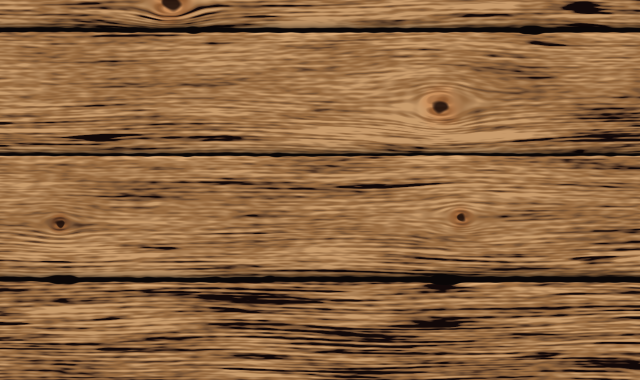
Reproduce this texture procedurally as a Shadertoy shader.

```glsl
// Weathered horizontal wooden planks with ridged grain, knots and dark seams.

const float PLANK_HEIGHT = 0.328;
const float FIRST_SEAM = 0.265;

// Knots: centre x, centre y, radius of influence
const vec3 KNOTS[4] = vec3[4](
    vec3(0.45, 0.992, 0.050), vec3(1.16, 0.722, 0.045),
    vec3(0.158, 0.412, 0.024), vec3(1.213, 0.428, 0.026));

vec2 hashGradient(vec2 cell) {
    float angle = 6.2832 * fract(sin(dot(cell, vec2(127.1, 311.7))) * 43758.5);
    return vec2(cos(angle), sin(angle));
}

float gradientNoise(vec2 p) {
    vec2 i = floor(p), f = p - i;
    vec2 u = f * f * f * (f * (f * 6.0 - 15.0) + 10.0);
    float a = dot(hashGradient(i), f);
    float b = dot(hashGradient(i + vec2(1, 0)), f - vec2(1, 0));
    float c = dot(hashGradient(i + vec2(0, 1)), f - vec2(0, 1));
    float d = dot(hashGradient(i + 1.0), f - 1.0);
    return mix(mix(a, b, u.x), mix(c, d, u.x), u.y);
}

// Tone 0..1 to wood colour, from burnt crevice to sunlit ridge
vec3 woodColor(float tone) {
    vec3 color = vec3(0.07, 0.03, 0.03);
    color = mix(color, vec3(0.31, 0.20, 0.13), smoothstep(0.00, 0.12, tone));
    color = mix(color, vec3(0.47, 0.33, 0.21), smoothstep(0.10, 0.28, tone));
    color = mix(color, vec3(0.59, 0.41, 0.24), smoothstep(0.26, 0.48, tone));
    color = mix(color, vec3(0.67, 0.50, 0.33), smoothstep(0.46, 0.70, tone));
    return mix(color, vec3(0.79, 0.61, 0.42), smoothstep(0.66, 0.90, tone));
}

vec3 planks(vec2 p) {
    float row = (p.y - FIRST_SEAM) / PLANK_HEIGHT;
    float plank = floor(row);
    float height = row - plank;
    float isLowest = step(plank, -0.5);

    // Grain flows around the knots of this plank
    vec2 grain = p;
    float core = 0.0, halo = 0.0;
    for (int i = 0; i < 4; i++) {
        vec3 knot = KNOTS[i];
        if (floor((knot.y - FIRST_SEAM) / PLANK_HEIGHT) != plank) continue;
        vec2 d = p - knot.xy;
        float r2 = dot(d * vec2(0.6, 1), d * vec2(0.6, 1));
        float R = knot.z;
        grain.y -= d.y * R * R / (r2 + 0.6 * R * R);
        float ragged = length(d) / R + 0.35 * gradientNoise(d * 1.4 / R + knot.xy * 40.0);
        core = max(core, smoothstep(0.50, 0.26, ragged));
        halo = max(halo, smoothstep(1.5, 0.5, ragged));
    }
    grain.y += 0.016 * gradientNoise(p * vec2(1.8, 6.0) + plank * 5.3);
    grain.x += plank * 7.3;

    // Ridges, broad bands, short fibres and stains; rougher toward the lower edge
    float rough = mix(mix(0.65, 1.2, smoothstep(0.5, 0.08, height)), 1.2, isLowest);
    rough += 0.5 * gradientNoise(p * vec2(1.6, 7.0) + 17.0);
    float ridges = gradientNoise(grain * vec2(4.0, 150.0));
    float bands = gradientNoise(grain * vec2(1.5, 40.0) + 9.0);
    float fibres = gradientNoise(grain * vec2(26.0, 165.0) + 3.0);
    float stains = gradientNoise(p * vec2(2.2, 9.0) + plank * 11.7);
    float tone = 0.55 + rough * (0.85 * ridges + 0.4 * bands) + 0.4 * fibres + 0.35 * stains;
    tone -= 0.12 * isLowest + 0.12 * smoothstep(0.2, 0.0, height);
    tone += 0.14 * exp(-dot(p - vec2(1.15, 0.81), p - vec2(1.15, 0.81)) * 25.0);

    // Thin splits along the grain
    float splits = gradientNoise(grain * vec2(3.5, 60.0) + 31.0);
    tone -= 0.7 * rough * smoothstep(0.32, 0.52, splits);
    vec3 color = woodColor(tone);

    // Knots: warm halo around a dark heart
    color = mix(color, color * vec3(1.02, 0.88, 0.76), 0.7 * halo);
    color = mix(color, vec3(0.12, 0.06, 0.04), 0.9 * core);

    // Seams with ragged edges, nicks and a soft shadow on the plank above
    float seam = floor(row + 0.5);
    float offset = p.y - FIRST_SEAM - seam * PLANK_HEIGHT;
    offset += 0.003 * gradientNoise(vec2(p.x * 3.0, seam * 4.7 + 0.4));
    float halfWidth = abs(seam - 1.0) < 0.5 ? 0.0032 : 0.0055;
    if (seam < 0.5) halfWidth += 0.002 * smoothstep(0.1, 1.5, p.x);
    halfWidth += 0.0025 * gradientNoise(vec2(p.x * 32.0, seam * 9.1 + sign(offset) * 2.3));
    halfWidth += 0.006 * smoothstep(0.3, 0.5, gradientNoise(vec2(p.x * 9.0, seam * 3.7 + 0.3)));
    float edge = abs(offset) - halfWidth;
    color *= 1.0 - 0.5 * step(0.0, offset) * exp(-max(edge, 0.0) * 110.0);
    color *= 1.0 + 0.15 * step(offset, 0.0) * exp(-max(edge, 0.0) * 150.0);
    return mix(vec3(0.04, 0.025, 0.025), color, smoothstep(-0.001, 0.002, edge));
}

void mainImage(out vec4 fragColor, in vec2 fragCoord) {
    // Average four samples per pixel for smooth edges
    vec3 sum = vec3(0);
    for (int i = 0; i < 4; i++) {
        vec2 jitter = vec2(i % 2, i / 2) * 0.5 - 0.25;
        sum += planks((fragCoord + jitter) / iResolution.y);
    }
    fragColor = vec4(sum / 4.0, 1.0);
}
```
